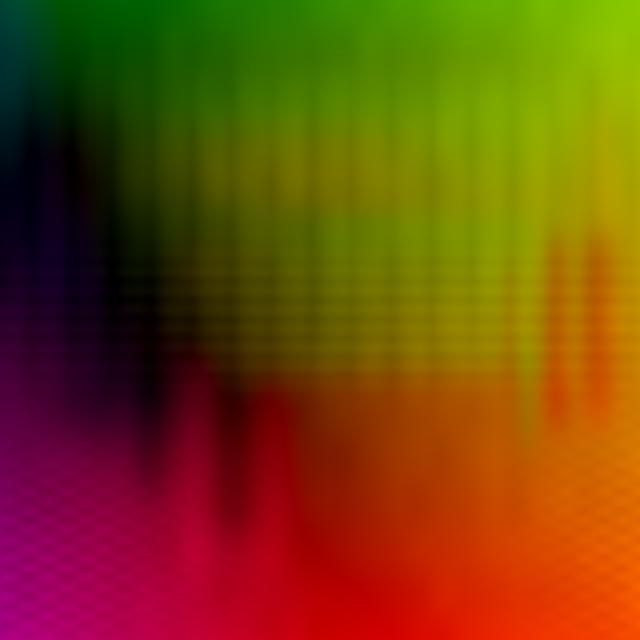
A three.js fragment shader for this background:

```glsl
// Blurred colour field: green over magenta and orange, with a dark valley and soft vertical streaks.
varying vec2 vUv;

// Corner colours; negative values hold a channel at zero further into the field
const vec3 TOP_LEFT = vec3(-0.16, 0.27, -0.19);
const vec3 TOP_RIGHT = vec3(0.55, 0.80, -0.19);
const vec3 BOTTOM_LEFT = vec3(0.67, -0.48, 0.51);
const vec3 BOTTOM_RIGHT = vec3(0.98, 0.30, -0.50);

// Colour shifts added to the field
const vec3 TEAL = vec3(0.0, 0.0, 0.38);
const vec3 OLIVE = vec3(0.02, 0.09, 0.0);
const vec3 OLIVE_BASE = vec3(-0.07, 0.06, 0.0);
const vec3 WARM = vec3(0.09, 0.0, 0.0);
const vec3 VIOLET = vec3(0.05, -0.05, 0.09);
const vec3 VALLEY = vec3(-0.32, -0.03, -0.04);
const vec3 EMBER = vec3(-0.02, 0.04, 0.0);
const vec3 CRIMSON = vec3(0.09, -0.09, 0.04);
const vec3 SHADE = vec3(-0.09, -0.02, -0.02);
const vec3 RUST = vec3(0.03, -0.14, 0.0);
const vec3 MOSS = vec3(-0.07, 0.05, 0.0);

const vec2 VALLEY_CENTER = vec2(0.24, 0.50);
const vec2 VALLEY_AXIS = vec2(0.8, -0.6);
const vec2 VALLEY_SIZE = vec2(0.20, 0.12);
const float RIB_COUNT = 16.0;
const float RIB_STRENGTH = 0.04;
const vec2 WEAVE_FREQUENCY = vec2(105.0, 210.0);
const float WEAVE_STRENGTH = 0.035;
const float ROW_STRENGTH = 0.012;
const float MOTTLE_STRENGTH = 0.035;

float hash(vec2 p) {
  vec3 q = fract(p.xyx * 0.1031);
  q += dot(q, q.yzx + 33.33);
  return fract((q.x + q.y) * q.z);
}

float noise(vec2 p) {
  vec2 i = floor(p);
  vec2 f = fract(p);
  f = f * f * (3.0 - 2.0 * f);
  float low = mix(hash(i), hash(i + vec2(1.0, 0.0)), f.x);
  float high = mix(hash(i + vec2(0.0, 1.0)), hash(i + 1.0), f.x);
  return mix(low, high, f.y);
}

float glow(vec2 p, vec2 center, vec2 size) {
  vec2 d = (p - center) / size;
  return exp(-0.5 * dot(d, d));
}

// Soft window between two edges
float band(float v, float low, float high, float fade) {
  return smoothstep(low - fade, low + fade, v) * (1.0 - smoothstep(high - fade, high + fade, v));
}

// Vertical smear around x, between two heights
float streak(vec2 p, float x, float width, float low, float high) {
  float d = (p.x - x) / width;
  return exp(-0.5 * d * d) * band(p.y, low, high, 0.05);
}

vec3 field(vec2 p) {
  vec3 color = mix(mix(BOTTOM_LEFT, BOTTOM_RIGHT, p.x), mix(TOP_LEFT, TOP_RIGHT, p.x), p.y);
  color += TEAL * glow(p, vec2(0.0, 1.0), vec2(0.08, 0.16));
  // Olive shelf whose left edge recedes towards its base
  float edge = 0.15 + 0.25 * max(0.75 - p.y, 0.0);
  float shelf = smoothstep(0.0, 0.2, p.x - edge) * (1.0 - smoothstep(0.78, 0.96, p.x));
  color += OLIVE * shelf * band(p.y, 0.41, 0.86, 0.06);
  color += OLIVE_BASE * band(p.x, 0.45, 0.86, 0.10) * band(p.y, 0.42, 0.66, 0.04);
  color += WARM * band(p.x, 0.24, 0.64, 0.12) * band(p.y, 0.69, 0.81, 0.05);
  // Dark diagonal valley and the shadows beside it
  vec2 d = p - VALLEY_CENTER;
  vec2 along = vec2(dot(d, VALLEY_AXIS), dot(d, vec2(-VALLEY_AXIS.y, VALLEY_AXIS.x)));
  color += VALLEY * glow(along, vec2(0.0), VALLEY_SIZE);
  color.r -= 0.11 * glow(p, vec2(0.17, 0.37), vec2(0.07, 0.06));
  color.r -= 0.09 * glow(p, vec2(0.50, 0.20), vec2(0.12, 0.13));
  color.g -= 0.12 * glow(p, vec2(0.10, 0.75), vec2(0.05, 0.08));
  color.r += 0.06 * glow(p, vec2(0.30, 0.57), vec2(0.05, 0.05));
  color += VIOLET * glow(p, vec2(0.09, 0.61), vec2(0.05, 0.09));
  return color + EMBER * glow(p, vec2(0.75, 0.25), vec2(0.2, 0.12));
}

vec3 streaks(vec2 p) {
  vec3 shift = CRIMSON * (streak(p, 0.305, 0.024, 0.10, 0.44) + streak(p, 0.425, 0.026, 0.10, 0.39));
  shift += SHADE * (streak(p, 0.365, 0.024, 0.16, 0.42) + streak(p, 0.235, 0.022, 0.22, 0.42));
  shift += RUST * (streak(p, 0.87, 0.016, 0.34, 0.63) + streak(p, 0.935, 0.022, 0.34, 0.63));
  shift += 0.4 * RUST * streak(p, 0.795, 0.012, 0.40, 0.60);
  shift += MOSS * streak(p, 0.825, 0.014, 0.30, 0.46);
  return shift + 0.6 * WARM * streak(p, 0.94, 0.022, 0.66, 0.83);
}

// Faint dark ribs of uneven depth
float ribs(vec2 p) {
  float cell = p.x * RIB_COUNT;
  float line = pow(0.5 + 0.5 * cos(6.2832 * (cell - 0.8)), 2.0);
  float depth = 0.4 + 0.6 * hash(vec2(floor(cell - 0.3), 7.0));
  return line * depth * band(p.y, 0.40, 0.88, 0.12);
}

void main() {
  vec2 p = vUv;
  vec3 color = field(p) + streaks(p);
  color -= RIB_STRENGTH * ribs(p);
  // Diamond weave in the lower corners, thin rows across the middle, uneven mottling
  float weave = sin(p.x * WEAVE_FREQUENCY.x) * sin(p.y * WEAVE_FREQUENCY.y);
  float corners = glow(p, vec2(0.05, 0.12), vec2(0.16, 0.13)) + 0.6 * glow(p, vec2(1.0, 0.14), vec2(0.10, 0.15));
  color += WEAVE_STRENGTH * weave * corners;
  color += ROW_STRENGTH * sin(p.y * WEAVE_FREQUENCY.y) * band(p.y, 0.40, 0.60, 0.06);
  color += MOTTLE_STRENGTH * (noise(p * vec2(26.0, 14.0)) - 0.5);
  gl_FragColor = vec4(clamp(color, 0.0, 1.0), 1.0);
}
```
